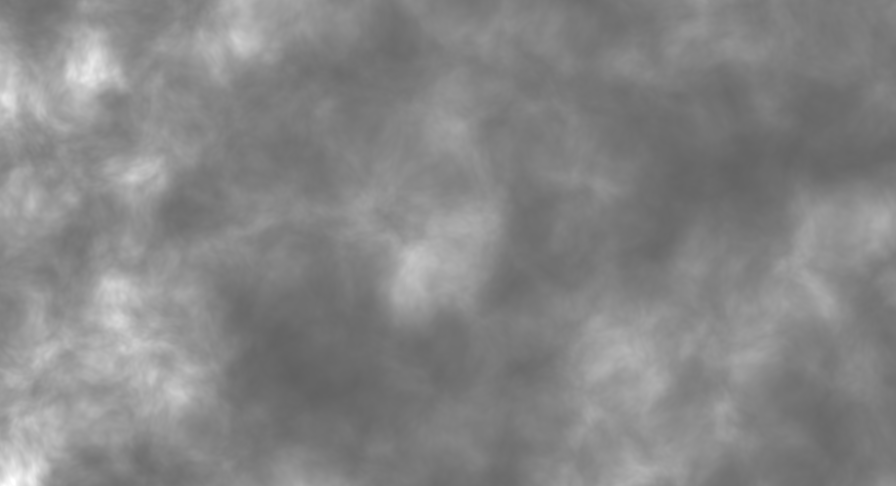
Write a Shadertoy shader that draws this texture.

```glsl
const float CLOUD_SCALE = 2.5;   // large clouds per canvas height
const float CREASE_SCALE = 3.2;  // folded edges per canvas height
const float DARKEST_GREY = 0.33;
const float GREY_SPAN = 0.17;

// Unit gradient with a pseudo-random direction for each lattice cell
vec2 cellGradient(vec2 cell) {
    vec3 h = fract(vec3(cell.xyx) * vec3(0.1031, 0.1030, 0.0973));
    h += dot(h, h.yzx + 33.33);
    float angle = 6.2832 * fract((h.x + h.y) * h.z);
    return vec2(cos(angle), sin(angle));
}

float gradientNoise(vec2 p) {
    vec2 cell = floor(p);
    vec2 f = fract(p);
    vec2 u = f * f * f * (f * (f * 6.0 - 15.0) + 10.0);
    vec2 e = vec2(0.0, 1.0);
    float a = dot(cellGradient(cell), f);
    float b = dot(cellGradient(cell + e.yx), f - e.yx);
    float c = dot(cellGradient(cell + e.xy), f - e.xy);
    float d = dot(cellGradient(cell + e.yy), f - e.yy);
    return mix(mix(a, b, u.x), mix(c, d, u.x), u.y);
}

// Rotate and double the frequency between octaves
vec2 nextOctave(vec2 p) {
    return mat2(1.6, 1.2, -1.2, 1.6) * p + vec2(17.3, 9.1);
}

float fbm(vec2 p, int octaves, float gain) {
    float sum = 0.0;
    float amplitude = 1.0;
    for (int i = 0; i < octaves; i++) {
        sum += amplitude * gradientNoise(p);
        p = nextOctave(p);
        amplitude *= gain;
    }
    return sum;
}

// Folded noise: rounded puffs separated by thin dark creases
float billow(vec2 p, int octaves, float gain) {
    float sum = 0.0;
    float amplitude = 1.0;
    for (int i = 0; i < octaves; i++) {
        float n = gradientNoise(p);
        sum += amplitude * (sqrt(n * n + 0.0003) - 0.17);
        p = nextOctave(p);
        amplitude *= gain;
    }
    return sum;
}

// Gentle displacement that makes the outlines uneven
vec2 wobble(vec2 p, float strength) {
    return strength * vec2(gradientNoise(p + 3.7), gradientNoise(p + 41.2));
}

// Cloud density with roughly zero mean and unit spread
float cloudDensity(vec2 p) {
    vec2 q = p + wobble(p * 7.0, 0.035);
    float body = fbm(q * CLOUD_SCALE + vec2(5.3, 12.8), 6, 0.54);
    float puffs = billow(q * CREASE_SCALE + vec2(23.6, 7.4), 5, 0.54);
    return 3.7 * body + 2.4 * puffs;
}

// Skewed tone curve: broad mid greys and rare bright highlights
float toneCurve(float density) {
    return DARKEST_GREY + GREY_SPAN * exp(0.4 * density);
}

void mainImage(out vec4 fragColor, in vec2 fragCoord) {
    vec2 uv = fragCoord / iResolution.xy;
    vec2 p = fragCoord / iResolution.y;

    // Stronger contrast and more light toward the left side
    float leftSide = 1.0 - smoothstep(0.0, 0.45, uv.x);
    float contrast = mix(0.85, 1.3, leftSide);
    float light = mix(-0.1, 0.5, leftSide);

    float grey = toneCurve(contrast * cloudDensity(p) + light);
    fragColor = vec4(vec3(clamp(grey, 0.0, 1.0)), 1.0);
}
```
